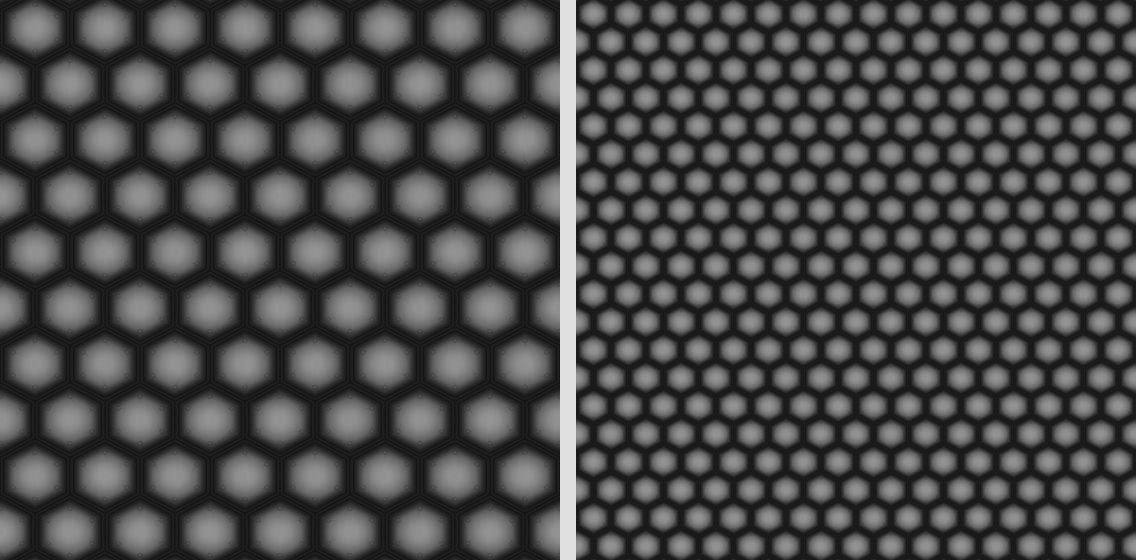
Left: one tile. Right: repeated 2 by 2.
Give the GLSL for this pattern, as a three.js fragment shader.

```glsl
// Grid of dark hexagonal frames around softly lit grey plates with six rivets each.
varying vec2 vUv;

const float COLUMNS = 8.0;
const float ROWS = 10.0;            // even, so the staggered rows wrap
const float ROW_PITCH = 0.8660254;  // row spacing of unit-wide hexagons

const float PLATE_EDGE = 0.90;      // inner side of the frame, 1 = cell border
const float SEAM_WIDTH = 0.016;
const float GROOVE_WIDTH = 0.014;
const float SOFT = 0.014;

const float PLATE_CENTRE = 0.57;
const float PLATE_RIM = 0.20;
const float SHADOW = 0.08;
const float FRAME = 0.118;
const float LINE = 0.07;

const float RIVET_RING = 0.361;
const float RIVET_RADIUS = 0.031;
const float SCRATCH_DEPTH = 0.08;
const float GRAIN = 0.025;
const float CELL_VARIATION = 0.02;

float hash(vec2 p) {
  vec3 q = fract(vec3(p.xyx) * 0.1031);
  q += dot(q, q.yzx + 33.33);
  return fract((q.x + q.y) * q.z);
}

float valueNoise(vec2 p) {
  vec2 i = floor(p);
  vec2 f = fract(p);
  f = f * f * (3.0 - 2.0 * f);
  return mix(mix(hash(i), hash(i + vec2(1.0, 0.0)), f.x),
             mix(hash(i + vec2(0.0, 1.0)), hash(i + 1.0), f.x), f.y);
}

// 0 at the cell centre, 1 on its border
float hexDistance(vec2 p) {
  p = abs(p);
  return 2.0 * max(p.x, dot(p, vec2(0.5, ROW_PITCH)));
}

float stripe(float x, float halfWidth) {
  return 1.0 - smoothstep(halfWidth - SOFT, halfWidth + SOFT, abs(x));
}

// Offset from the nearest centre in xy, wrapped cell index in zw
vec4 hexCell(vec2 p) {
  vec2 pitch = vec2(1.0, 2.0 * ROW_PITCH);
  vec2 stagger = 0.5 * pitch;
  vec2 evenId = floor(p / pitch + 0.5);
  vec2 oddId = floor(p / pitch);
  vec2 evenOffset = p - evenId * pitch;
  vec2 oddOffset = p - oddId * pitch - stagger;
  bool isEven = dot(evenOffset, evenOffset) < dot(oddOffset, oddOffset);
  vec2 id = isEven ? vec2(evenId.x, 2.0 * evenId.y)
                   : vec2(oddId.x, 2.0 * oddId.y + 1.0);
  return vec4(isEven ? evenOffset : oddOffset, mod(id, vec2(COLUMNS, ROWS)));
}

// Round glow that sinks into shadow along the frame
float plateShade(vec2 p, float d) {
  float glow = mix(PLATE_CENTRE, PLATE_RIM, smoothstep(0.1, 1.15, 2.0 * length(p)));
  return mix(SHADOW, glow, 1.0 - smoothstep(0.57, 0.99, d));
}

void main() {
  vec2 p = vUv * vec2(COLUMNS, ROWS * ROW_PITCH) - vec2(0.0, 0.5 * ROW_PITCH);
  vec4 cell = hexCell(p);
  vec2 local = cell.xy;
  vec2 id = cell.zw;
  float d = hexDistance(local);

  // Plate with fine vertical grain
  float shade = plateShade(local, d);
  float grain = valueNoise((local + 2.0) * vec2(26.0, 7.0) + id * 31.0) - 0.5;
  shade *= 1.0 + GRAIN * grain + CELL_VARIATION * (hash(id + 7.0) - 0.5);

  // Rivets, each with a faint scratch in a random direction
  for (int i = 0; i < 6; i++) {
    float k = float(i);
    float angle = radians(30.0 + 60.0 * k);
    vec2 q = local - RIVET_RING * vec2(cos(angle), sin(angle));

    float turn = angle + 3.14159 + 2.4 * (hash(id * 6.0 + k + 19.0) - 0.5);
    vec2 along = vec2(cos(turn), sin(turn));
    float run = dot(q, along);
    float across = abs(dot(q, vec2(-along.y, along.x)));
    float reach = 0.08 + 0.12 * hash(id * 6.0 + k + 53.0);
    float scratch = (1.0 - smoothstep(0.0, 0.016, across))
                  * smoothstep(0.0, 0.03, run) * (1.0 - smoothstep(0.04, reach, run));
    shade *= 1.0 - SCRATCH_DEPTH * scratch;

    float r = length(q);
    float head = 1.0 - smoothstep(RIVET_RADIUS - SOFT, RIVET_RADIUS, r);
    float lit = clamp(q.y / RIVET_RADIUS, -1.0, 1.0);
    shade *= 1.0 - 0.22 * stripe(r - RIVET_RADIUS, 0.006);
    shade = mix(shade, mix(shade, 0.30, 0.3) + 0.02 * lit, head);
  }

  // Frame, its inner groove and the seam between neighbours
  shade = mix(shade, FRAME, smoothstep(PLATE_EDGE - SOFT, PLATE_EDGE + SOFT, d));
  shade = mix(shade, LINE, 0.8 * stripe(d - PLATE_EDGE, GROOVE_WIDTH));
  shade = mix(shade, LINE, stripe(d - 1.0, SEAM_WIDTH));

  gl_FragColor = vec4(vec3(shade), 1.0);
}
```
